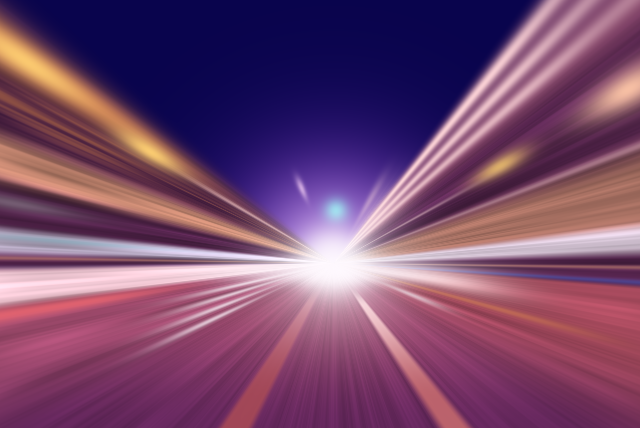
A Shadertoy shader for this background:

```glsl
// Night road at speed: light trails burst from a white vanishing point.
// Everything is painted in polar space (elevation in degrees, distance in
// canvas heights), with soft bands, rays and blobs over streak noise.

const vec2 VANISHING = vec2(0.521, 0.385);
const vec3 WHITE = vec3(1.0, 0.98, 1.0);
const vec3 NIGHT = vec3(0.035, 0.015, 0.30);
const vec3 WALL = vec3(0.33, 0.14, 0.30);
const vec3 ORANGE = vec3(0.90, 0.54, 0.33);
const vec3 GOLD = vec3(1.0, 0.82, 0.45);
const vec3 BEIGE = vec3(0.84, 0.58, 0.47);
const vec3 BLUSH = vec3(1.0, 0.84, 0.85);
const vec3 MAUVE = vec3(0.60, 0.28, 0.41);
const vec3 PLUM = vec3(0.39, 0.15, 0.36);
const vec3 TEAL = vec3(0.45, 0.88, 0.92);

float hash(vec2 p) {
    vec3 q = fract(vec3(p.xyx) * 0.1031);
    q += dot(q, q.yzx + 33.33);
    return fract((q.x + q.y) * q.z);
}

float noise(vec2 p) {
    vec2 i = floor(p), f = fract(p);
    f = f * f * (3.0 - 2.0 * f);
    return mix(mix(hash(i), hash(i + vec2(1, 0)), f.x),
               mix(hash(i + vec2(0, 1)), hash(i + vec2(1, 1)), f.x), f.y);
}

// Radial streaks: fine across the angle, slow along the distance
float streaks(float angle, float dist) {
    float sum = 0.0, weight = 0.5, freq = 0.35;
    for (int i = 0; i < 4; i++) {
        sum += weight * noise(vec2(angle * freq + 400.0, dist * 3.0 + float(i) * 17.0));
        freq *= 2.1;
        weight *= 0.66;
    }
    return sum / 1.19;
}

float ray(float x, float centre, float width) {
    float t = (x - centre) / width;
    return exp(-t * t);
}

float band(float x, float low, float high, float soft) {
    return smoothstep(low - soft, low + soft, x) * (1.0 - smoothstep(high - soft, high + soft, x));
}

// Light smeared along its ray; at and size hold (elevation, distance)
float blob(vec2 polar, vec2 at, vec2 size) {
    return ray(polar.x, at.x, size.x) * ray(polar.y, at.y, size.y);
}

vec3 leftSide(vec3 col, vec2 polar, float s) {
    float e = polar.x, r = polar.y;
    col = mix(col, WALL * (0.4 + s), smoothstep(-1.5, 0.0, e) * (1.0 - smoothstep(30.0, 42.0, e)));
    col = mix(col, ORANGE * 0.7, band(e, 23.0, 31.0, 3.0) * smoothstep(0.35, 0.75, s) * 0.75);
    // Upper orange beam with hot spots
    col = mix(col, ORANGE, ray(e, 33.5, 3.2) * smoothstep(0.05, 0.75, r) * 0.85);
    col = mix(col, BLUSH, ray(e, 30.5, 0.9) * 0.55 * (1.0 - smoothstep(0.25, 0.5, r)));
    col = mix(col, GOLD, 0.9 * blob(polar, vec2(33.3, 0.86), vec2(2.0, 0.18)));
    col = mix(col, GOLD, 0.95 * blob(polar, vec2(31.3, 0.50), vec2(2.6, 0.09)));
    // Building lights down to the horizon
    col = mix(col, BEIGE * (0.55 + 0.9 * s), band(e, 14.0, 21.0, 2.0) * 0.92);
    col = mix(col, vec3(0.52, 0.46, 0.52), 0.7 * blob(polar, vec2(10.6, 0.76), vec2(1.2, 0.16)));
    col = mix(col, vec3(0.80, 0.76, 0.86) * (0.55 + s), band(e, 1.8, 6.0, 1.0) * 0.9);
    col = mix(col, TEAL * 0.85, 0.3 * blob(polar, vec2(4.6, 0.6), vec2(0.6, 0.25)));
    col = mix(col, BEIGE, 0.5 * ray(e, 0.9, 0.4));
    // Trails lying on the ground
    col = mix(col, MAUVE * (0.7 + 0.7 * s), band(e, -28.0, -1.0, 1.0) * smoothstep(-30.0, -12.0, e));
    col = mix(col, vec3(0.99, 0.82, 0.87) * (0.7 + 0.6 * s), band(e, -7.4, -1.0, 0.9));
    col = mix(col, vec3(0.92, 0.40, 0.44), 0.85 * ray(e, -8.9, 1.3) * smoothstep(0.2, 0.6, r));
    for (int i = 0; i < 4; i++) {
        float k = float(i);
        col = mix(col, WHITE, 0.7 * blob(polar, vec2(-13.0 - 4.0 * k, 0.22 + 0.03 * k), vec2(1.0, 0.14)));
    }
    return col;
}

vec3 rightSide(vec3 col, vec2 polar, float s) {
    float e = polar.x, r = polar.y;
    col = mix(col, WALL * (0.45 + s), smoothstep(-4.5, -3.0, e) * (1.0 - smoothstep(37.0, 48.0, e)));
    // Fan of long pale beams, with a peach flare at its root
    col = mix(col, vec3(0.60, 0.32, 0.45), band(e, 38.0, 51.5, 2.5) * 0.75);
    for (int i = 0; i < 3; i++) {
        float k = float(i);
        float fade = 0.95 - 0.1 * k - 0.35 * smoothstep(0.55, 0.9, r);
        col = mix(col, BLUSH, fade * ray(e, 50.0 - 4.2 * k, 1.4));
    }
    col = mix(col, BLUSH, 0.7 * blob(polar, vec2(47.0, 0.13), vec2(9.0, 0.10)) * (0.5 + s));
    col = mix(col, BLUSH, 0.4 * blob(polar, vec2(60.0, 0.17), vec2(2.5, 0.06)));
    // Lamps and facade
    col = mix(col, vec3(1.0, 0.78, 0.66), 0.95 * blob(polar, vec2(30.5, 0.80), vec2(3.0, 0.12)));
    col = mix(col, GOLD * 0.95, 0.85 * blob(polar, vec2(30.2, 0.45), vec2(2.5, 0.07)));
    col = mix(col, BLUSH, 0.45 * ray(e, 29.0, 0.7) * (1.0 - smoothstep(0.2, 0.5, r)));
    col = mix(col, BEIGE * (0.45 + 0.7 * s), band(e, 5.0, 20.0, 4.0) * 0.85);
    col = mix(col, BLUSH, 0.35 * ray(e, 21.0, 0.7));
    col = mix(col, vec3(0.90, 0.83, 0.90) * (0.65 + 0.65 * s), band(e, 2.0, 6.8, 1.3));
    col = mix(col, BEIGE, 0.5 * ray(e, -0.8, 0.4));
    // Warm ground below the dark kerb
    col = mix(col, vec3(0.61, 0.27, 0.34) * (0.7 + 0.6 * s), band(e, -34.0, -4.3, 0.6) * smoothstep(-36.0, -14.0, e));
    col = mix(col, vec3(0.30, 0.33, 0.68), 0.6 * ray(e, -3.6, 0.5));
    col = mix(col, ORANGE, 0.5 * ray(e, -15.5, 0.9) * (1.0 - smoothstep(0.4, 0.8, r)));
    col = mix(col, BLUSH, 0.8 * blob(polar, vec2(-9.0, 0.25), vec2(4.0, 0.17)));
    return mix(col, WHITE, 0.6 * blob(polar, vec2(-22.0, 0.20), vec2(1.5, 0.08)));
}

void mainImage(out vec4 fragColor, in vec2 fragCoord) {
    vec2 d = (fragCoord - VANISHING * iResolution.xy) / iResolution.y;
    float angle = degrees(atan(d.x, -d.y));
    vec2 polar = vec2(abs(angle) - 90.0, length(d));
    float s = streaks(angle, polar.y);

    // Sky with violet haze, and road darkening toward the viewer
    vec3 sky = NIGHT + vec3(0.48, 0.22, 0.50) * ray(polar.y, 0.0, 0.26);
    vec3 road = mix(MAUVE, PLUM, smoothstep(0.06, 0.40, -d.y)) * (0.80 + 0.42 * s);
    vec3 col = mix(sky, road, 1.0 - smoothstep(-8.0, 0.0, polar.x));
    col = d.x < 0.0 ? leftSide(col, polar, s) : rightSide(col, polar, s);

    // Lane lines, widening with depth
    float depth = max(-d.y, 0.001), slope = d.x / depth;
    float near = smoothstep(0.06, 0.32, depth), onRoad = smoothstep(0.05, 0.10, depth);
    col = mix(col, mix(vec3(0.75, 0.42, 0.50), vec3(0.66, 0.29, 0.34), near), 0.9 * onRoad * band(slope, -0.69, -0.50, 0.03));
    col = mix(col, mix(BLUSH, vec3(0.77, 0.41, 0.43), near), 0.9 * onRoad * band(slope, 0.65, 0.83, 0.04));

    // Distant signal, stray spark and the white burst
    col = mix(col, TEAL, 0.9 * ray(length(d - vec2(0.006, 0.123)), 0.0, 0.027));
    if (d.x < 0.0) col = mix(col, vec3(0.85, 0.68, 0.90), 0.85 * blob(polar, vec2(67.0, 0.19), vec2(2.2, 0.027)));
    float burst = 1.5 * ray(d.x, 0.0, 0.065) * ray(d.y, 0.0, 0.060);
    burst += 0.9 * ray(d.x, 0.0, 0.25) * ray(d.y, -0.018, 0.026) * (0.6 + 0.8 * s);
    burst += 0.40 * ray(polar.y, 0.0, 0.15);
    fragColor = vec4(mix(col, WHITE, 1.0 - exp(-1.8 * burst)), 1.0);
}
```
